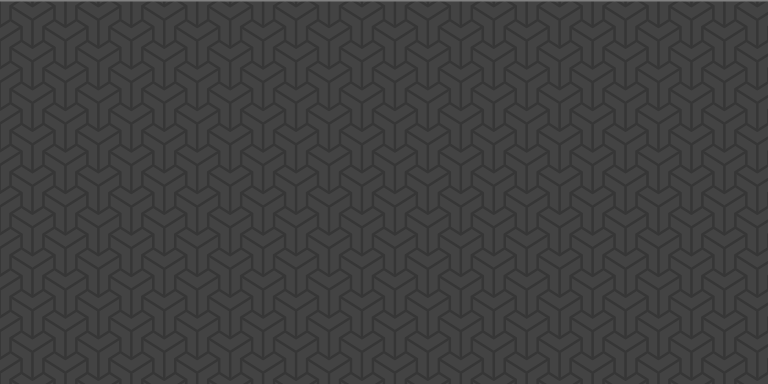
Reproduce this pattern procedurally as a Shadertoy shader.

```glsl
// Interlocking three-armed tiles in dark grey, with a thin pale strip on top.
// Each tile is mirrored about its stem and drawn as distances to segments;
// two staggered rectangular lattices of tiles together cover the plane.

// Half the tile width and a third of the tile spacing, in canvas heights
const vec2 UNIT = vec2(0.0286, 0.03603);

float segmentDistance(vec2 p, vec2 a, vec2 b) {
    vec2 ab = b - a;
    vec2 ap = p - a;
    return length(ap - ab * clamp(dot(ap, ab) / dot(ab, ab), 0.0, 1.0));
}

// Distance to the lines of the tile centred on the origin
float tileLines(vec2 p) {
    p.x = abs(p.x);

    // Inner spokes: one down the stem, one along each raised arm
    float d = segmentDistance(p, vec2(0.0), vec2(0.0, -2.0) * UNIT);
    d = min(d, segmentDistance(p, vec2(0.0), vec2(2.0, 1.0) * UNIT));

    // Right half of the outline, from the top notch to the foot
    vec2 corners[7] = vec2[7](
        vec2(0.0, 1.0), vec2(1.0, 1.5), vec2(2.0, 1.0), vec2(2.0, 0.0),
        vec2(1.0, -0.5), vec2(1.0, -1.5), vec2(0.0, -2.0));
    for (int i = 0; i < 6; i++) {
        d = min(d, segmentDistance(p, corners[i] * UNIT, corners[i + 1] * UNIT));
    }
    return d;
}

// Repeat the tile; each cell reaches from the foot to the top notch
float latticeLines(vec2 p) {
    vec2 period = vec2(6.0, 3.0) * UNIT;
    vec2 cellStart = vec2(-3.0, -2.0) * UNIT;
    return tileLines(mod(p - cellStart, period) + cellStart);
}

void mainImage(out vec4 fragColor, in vec2 fragCoord) {
    vec2 p = fragCoord / iResolution.y;
    float pixel = 1.0 / iResolution.y;

    // Two lattices, staggered by half a period each way
    vec2 q = p - vec2(0.0846, 0.5156);
    float d = min(latticeLines(q), latticeLines(q - vec2(3.0, 1.5) * UNIT));

    float line = 1.0 - smoothstep(-0.6 * pixel, 0.6 * pixel, d - 0.0033);
    vec3 color = mix(vec3(0.262), vec3(0.212), line);

    // Pale strip along the top edge
    float strip = smoothstep(-0.5 * pixel, 0.5 * pixel, p.y - 0.9961);
    color = mix(color, vec3(0.5), strip);

    fragColor = vec4(color, 1.0);
}
```
